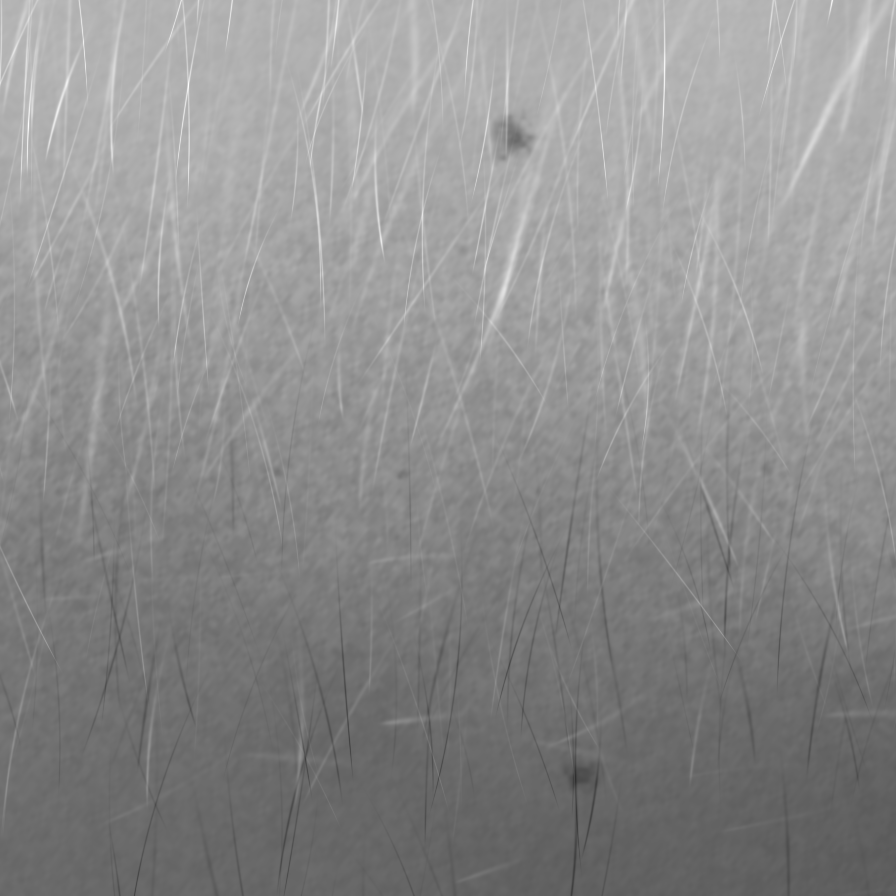
A WebGL 2 fragment shader for this texture:

```glsl
#version 300 es
precision highp float;
// Fine pale and dark hairs over softly mottled grey skin, lit from above.
// Layers of curved, tapered strands are scattered by hashed loops and added
// to a vertical shade with stretched value noise and a few blurred spots.

#define SHADE_LOW 0.388
#define SHADE_HIGH 0.700
#define MOTTLE 0.052
#define CLOUDS 0.030
#define SOFT_LIGHT 0.085
#define FINE_LIGHT 0.23
#define FAINT_LIGHT 0.12
#define FINE_DARK 0.125
#define LYING_LIGHT 0.085
#define SPOT_DEPTH 0.25

uniform vec2 u_resolution;
out vec4 fragColor;

float hash(vec2 p) {
    return fract(sin(dot(p, vec2(12.9898, 78.233))) * 43758.5453);
}

float noise(vec2 p) {
    vec2 cell = floor(p), f = fract(p);
    f = f * f * (3.0 - 2.0 * f);
    float low = mix(hash(cell), hash(cell + vec2(1, 0)), f.x);
    float high = mix(hash(cell + vec2(0, 1)), hash(cell + vec2(1, 1)), f.x);
    return mix(low, high, f.y);
}

// Summed coverage of one layer of hairs, each growing from its tip.
// rise: range of tip heights, tilt: mean lean and spread in radians,
// span: range of lengths, girth: range of half widths.
float strands(vec2 p, float seed, int count, vec2 rise, vec2 tilt, vec2 span, vec2 girth) {
    float pixel = 0.5 / u_resolution.y;
    float total = 0.0;
    for (int i = 0; i < count; i++) {
        vec2 id = vec2(float(i) + 1.0, seed);
        float column = (float(i) + hash(id)) / float(count);
        vec2 tip = vec2(mix(-0.2, 1.1, column), mix(rise.x, rise.y, hash(id + 0.31)));
        tip.x += 0.022 * sin(tip.x * 38.0 + seed);
        float len = mix(span.x, span.y, hash(id + 0.57));
        vec2 q = p - tip;
        if (dot(q, q) > len * len * 1.2) continue;

        float lean = tilt.x + tilt.y * (hash(id + 0.73) + hash(id + 0.19) - 1.0);
        vec2 axis = vec2(sin(lean), cos(lean));
        float t = dot(q, axis) / len;
        if (t < 0.0 || t > 1.0) continue;

        float bend = (hash(id + 0.87) - 0.5) * 0.4;
        float side = q.x * axis.y - q.y * axis.x - bend * len * t * t;
        float pick = hash(id + 0.43);
        float width = mix(girth.x, girth.y, pick * pick) * mix(0.6, 1.0, smoothstep(0.0, 0.5, t));
        float drawn = max(width, pixel);
        float fade = smoothstep(0.0, 0.15, t) * (1.0 - smoothstep(0.25, 1.0, t));
        fade *= 0.7 + 0.6 * noise(vec2(t * 6.0, float(i) + seed * 31.0));
        float strength = hash(id + 0.67);
        strength = 0.18 + 0.82 * strength * strength;
        total += strength * fade * exp(-side * side / (drawn * drawn)) * width / drawn;
    }
    return total;
}

// Blurred dark spot with an uneven rim.
float spot(vec2 p, vec2 centre, float radius) {
    vec2 q = p - centre;
    float r = length(q) / radius + 0.9 * (noise(p * 130.0) - 0.5);
    return exp(-r * r);
}

void main() {
    vec2 p = gl_FragCoord.xy / u_resolution.y;

    // Skin shade, brighter toward the top and the middle right
    float across = p.x - 0.5;
    float height = p.y + 0.11 * across * smoothstep(0.1, 0.5, p.y);
    float shade = mix(SHADE_LOW, SHADE_HIGH, smoothstep(-0.04, 1.0, height));
    shade -= 0.04 * across * (1.0 - smoothstep(0.0, 0.4, p.y));
    shade += CLOUDS * (noise(p * 5.0 + 3.0) - 0.5);

    // Mottling stretched along a slant, strongest at mid height
    vec2 slant = vec2(p.x * 0.8 - p.y * 0.6, p.x * 0.6 + p.y * 0.8);
    float grain = noise(slant * vec2(110.0, 70.0)) + noise(slant * vec2(210.0, 140.0) + 17.0) - 1.0;
    float focus = smoothstep(0.05, 0.5, p.y) * (1.0 - smoothstep(0.65, 0.95, p.y));
    shade += MOTTLE * mix(0.4, 1.0, focus) * grain;

    // Two moles and some faint specks
    float spots = spot(p, vec2(0.571, 0.845), 0.019) + 0.45 * spot(p, vec2(0.648, 0.136), 0.016);
    for (int i = 0; i < 6; i++) {
        vec2 id = vec2(float(i), 5.0);
        spots += 0.22 * spot(p, vec2(hash(id), mix(0.35, 0.8, hash(id + 0.5))), 0.006);
    }
    shade -= SPOT_DEPTH * spots;

    // Pale hairs: blurred, then sharp, then faint ones lower down
    shade += SOFT_LIGHT * strands(p, 1.0, 190, vec2(0.34, 0.95), vec2(0.2, 0.5), vec2(0.2, 0.5), vec2(0.002, 0.0065));
    shade += FINE_LIGHT * strands(p, 2.0, 120, vec2(0.45, 0.97), vec2(0.1, 0.3), vec2(0.14, 0.38), vec2(0.0009, 0.002));
    shade += FAINT_LIGHT * strands(p, 3.0, 100, vec2(0.05, 0.6), vec2(-0.08, 0.6), vec2(0.12, 0.34), vec2(0.001, 0.0032));

    // Dark hairs in the lower half
    shade -= FINE_DARK * strands(p, 4.0, 130, vec2(-0.15, 0.4), vec2(-0.05, 0.45), vec2(0.16, 0.38), vec2(0.0011, 0.0028));

    // Short blurred hairs lying nearly flat
    shade += LYING_LIGHT * strands(p, 6.0, 26, vec2(0.0, 0.38), vec2(1.4, 0.4), vec2(0.1, 0.24), vec2(0.003, 0.006));

    fragColor = vec4(vec3(clamp(shade, 0.0, 1.0)), 1.0);
}
```
